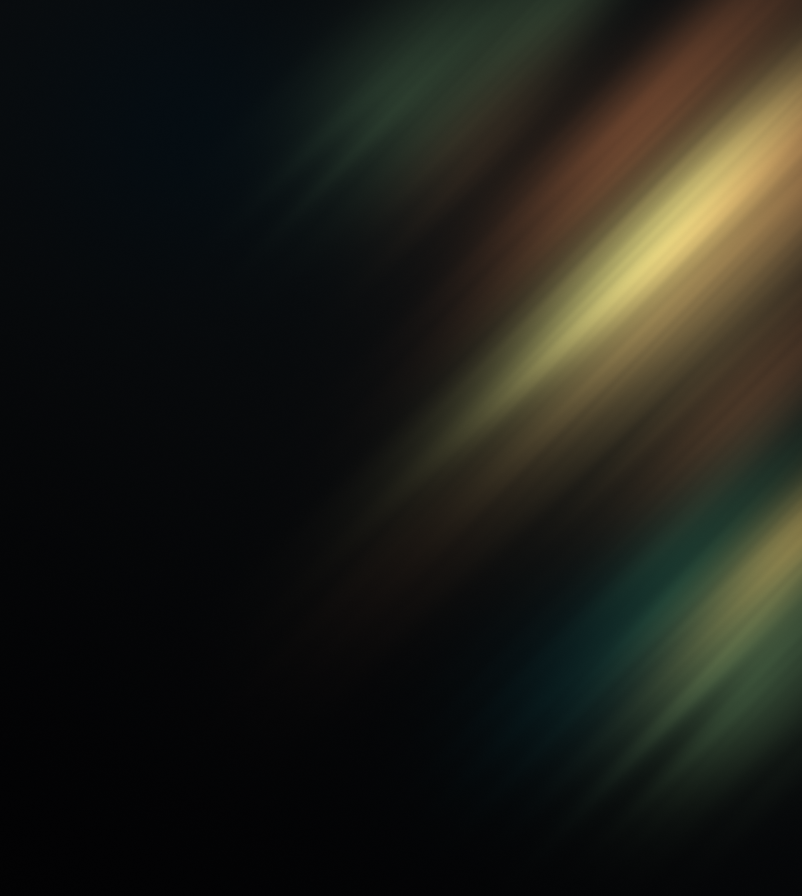
This background is drawn by a Shadertoy shader. Its source:

```glsl
#define BEAM_ANGLE 0.79
#define STREAK_SCALE vec2(2.2, 34.0)
#define STREAK_DEPTH 0.20
#define SCRATCH_SCALE vec2(3.0, 110.0)
#define SCRATCH_DEPTH 0.11
#define EDGE_WARP 0.012
#define NIGHT_LOW vec3(0.010, 0.010, 0.014)
#define NIGHT_HIGH vec3(0.036, 0.047, 0.055)
#define GOLD vec3(0.36, 0.39, 0.22)
#define AMBER vec3(0.49, 0.41, 0.235)
#define RUST vec3(0.33, 0.185, 0.105)
#define MOSS vec3(0.20, 0.28, 0.18)

vec2 hashGradient(vec2 cell) {
    vec3 h = fract(vec3(cell.xyx) * vec3(0.1031, 0.1030, 0.0973));
    h += dot(h, h.yzx + 33.33);
    return fract((h.xx + h.yz) * h.zy) * 2.0 - 1.0;
}

float gradientNoise(vec2 p) {
    vec2 i = floor(p), f = p - i;
    vec2 u = f * f * f * (f * (f * 6.0 - 15.0) + 10.0);
    vec2 e = vec2(0.0, 1.0);
    float a = dot(hashGradient(i), f);
    float b = dot(hashGradient(i + e.yx), f - e.yx);
    float c = dot(hashGradient(i + e.xy), f - e.xy);
    float d = dot(hashGradient(i + e.yy), f - e.yy);
    return mix(mix(a, b, u.x), mix(c, d, u.x), u.y);
}

// Rotates so that x runs along the beams and y across them
vec2 toBeam(vec2 p) {
    float c = cos(BEAM_ANGLE), s = sin(BEAM_ANGLE);
    return vec2(c * p.x + s * p.y, c * p.y - s * p.x);
}

// Soft elongated light with separate tail and head lengths
float glow(vec2 beam, vec2 center, float tail, float head, float width) {
    vec2 d = beam - toBeam(center);
    d /= vec2(d.x < 0.0 ? tail : head, width);
    return exp(-dot(d, d));
}

void mainImage(out vec4 fragColor, in vec2 fragCoord) {
    vec2 p = fragCoord / iResolution.y;
    vec2 beam = toBeam(p);

    // Directional grain
    float streak = gradientNoise(beam * STREAK_SCALE);
    float scratch = gradientNoise(beam * SCRATCH_SCALE + 17.0);
    vec2 b = beam + vec2(0.05 * streak, EDGE_WARP * gradientNoise(beam * vec2(2.0, 12.0)));

    // Central beam: bright core, broad halo and rust edges
    vec3 light = GOLD * glow(b, vec2(0.736, 0.740), 0.28, 0.26, 0.043);
    light += AMBER * glow(b, vec2(0.750, 0.680), 0.22, 0.25, 0.096);
    light += RUST * glow(b, vec2(0.710, 0.860), 0.25, 0.30, 0.050);
    light += RUST * 0.85 * glow(b, vec2(0.910, 0.850), 0.20, 0.25, 0.085);
    light += RUST * 0.60 * glow(b, vec2(0.840, 0.550), 0.19, 0.25, 0.050);
    light += RUST * 0.14 * glow(b, vec2(0.490, 0.420), 0.20, 0.20, 0.070);

    // Upper green veil
    light += MOSS * 0.62 * glow(b, vec2(0.460, 0.900), 0.14, 0.22, 0.080);
    light += RUST * 0.36 * glow(b, vec2(0.535, 0.845), 0.13, 0.16, 0.050);
    light += MOSS * 0.35 * glow(b, vec2(0.630, 1.000), 0.12, 0.15, 0.040);

    // Lower right green glow with a gold ridge
    light += MOSS * 0.98 * glow(b, vec2(0.840, 0.275), 0.16, 0.22, 0.095);
    light += vec3(0.03, 0.12, 0.09) * glow(b, vec2(0.760, 0.380), 0.15, 0.22, 0.060);
    light += vec3(0.39, 0.28, 0.13) * glow(b, vec2(0.890, 0.400), 0.17, 0.15, 0.042);
    light += vec3(0.00, 0.05, 0.06) * glow(b, vec2(0.640, 0.240), 0.13, 0.15, 0.090);

    light *= 1.0 + STREAK_DEPTH * streak + SCRATCH_DEPTH * scratch;

    // Dim backdrop with a faint blue haze at the upper left
    float rise = smoothstep(0.0, 0.75, 0.7 * p.y + 0.35 * p.x);
    vec3 color = mix(NIGHT_LOW, NIGHT_HIGH, rise) + light;
    vec2 haze = (p - vec2(0.22, 0.86)) / vec2(0.18, 0.16);
    color += vec3(-0.014, 0.004, 0.016) * exp(-dot(haze, haze));

    // Dither against banding
    color += hashGradient(fragCoord).x / 400.0;
    fragColor = vec4(clamp(color, 0.0, 1.0), 1.0);
}
```
